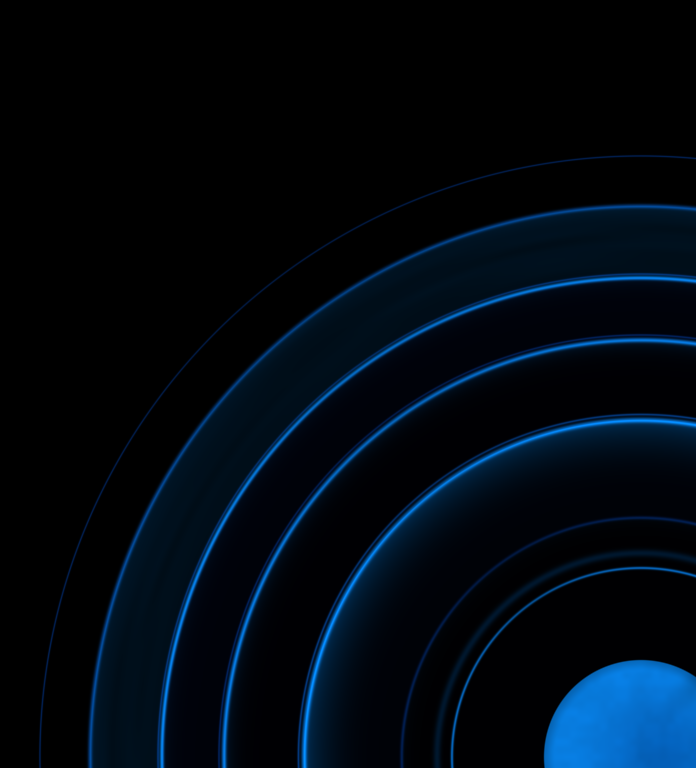
Reproduce this background procedurally as a Shadertoy shader.

```glsl
// Geometry, in units of the canvas height
const vec2  CENTER      = vec2(0.8346, 0.0143);
const float DISC_RADIUS = 0.1263;
const float BAND_OUTER  = 0.7174;
const float BAND_MIDDLE = 0.6237;
const float BAND_INNER  = 0.5430;
const float WELL_OUTER  = 0.4388;
const float WELL_INNER  = 0.3112;
const float WELL_FADE   = 0.045;
const float GLOW_FADE   = 0.010;

// Colours
const vec3 DEEP_LINE   = vec3(0.010, 0.210, 0.560);
const vec3 BRIGHT_LINE = vec3(0.025, 0.460, 0.830);
const vec3 GLOW        = vec3(0.000, 0.200, 0.380);
const vec3 OUTER_BAND  = vec3(0.000, 0.058, 0.105);
const vec3 MIDDLE_BAND = vec3(0.000, 0.006, 0.036);
const vec3 INNER_BAND  = vec3(0.000, 0.000, 0.012);
const vec3 WELL_BASE   = vec3(0.000, 0.006, 0.028);
const vec3 WELL_GLOW   = vec3(0.000, 0.090, 0.150);
const vec3 DISC_LIGHT  = vec3(0.030, 0.490, 0.880);
const vec3 DISC_SHADE  = vec3(0.010, 0.340, 0.680);

// Each ring: radius, half width, brightness, inner glow
const int RING_COUNT = 10;
const vec4 RINGS[RING_COUNT] = vec4[RING_COUNT](
    vec4(0.7826, 0.0012, 0.55, 0.00),
    vec4(0.7174, 0.0028, 0.72, 0.20),
    vec4(0.6289, 0.0014, 0.60, 0.00),
    vec4(0.6237, 0.0026, 1.00, 0.25),
    vec4(0.5495, 0.0014, 0.55, 0.00),
    vec4(0.5430, 0.0030, 0.95, 0.45),
    vec4(0.4460, 0.0015, 0.70, 0.00),
    vec4(0.4388, 0.0034, 0.95, 0.50),
    vec4(0.3115, 0.0022, 0.48, 0.10),
    vec4(0.2461, 0.0018, 0.90, 0.00));
const float HAZE_RADIUS = 0.2656;
const float HAZE_WIDTH  = 0.0048;

float hash(vec2 p) {
    return fract(sin(dot(p, vec2(127.1, 311.7))) * 43758.5);
}

float noise(vec2 p) {
    vec2 cell = floor(p), f = fract(p);
    f = f * f * (3.0 - 2.0 * f);
    return mix(mix(hash(cell), hash(cell + vec2(1, 0)), f.x),
               mix(hash(cell + vec2(0, 1)), hash(cell + vec2(1, 1)), f.x), f.y);
}

// Antialiased coverage of the inside of a circle
float inside(float r, float radius, float pixel) {
    return smoothstep(pixel, -pixel, r - radius);
}

// Soft line that keeps its energy when thinner than a pixel
float line(float d, float width, float pixel) {
    float w = max(width, 0.7 * pixel);
    return width / w * exp(-d * d / (w * w));
}

vec3 bands(float r, float grain, float pixel) {
    vec3 color = vec3(0.0);
    vec3 outerBand = OUTER_BAND * (0.85 + 0.3 * grain);
    color = mix(color, outerBand, inside(r, BAND_OUTER, pixel));
    color = mix(color, MIDDLE_BAND, inside(r, BAND_MIDDLE, pixel));
    color = mix(color, INNER_BAND, inside(r, BAND_INNER, pixel));
    float depth = max(WELL_OUTER - r, 0.0) / WELL_FADE;
    vec3 well = WELL_BASE + WELL_GLOW * exp(-depth * depth);
    color = mix(color, well, inside(r, WELL_OUTER, pixel));
    return mix(color, vec3(0.0, 0.0, 0.006), inside(r, WELL_INNER, pixel));
}

vec3 rings(float r, float angle, float pixel) {
    // Light weakens along the upper left diagonal
    float diagonal = 1.0 - 0.22 * exp(-pow((angle - 2.2) / 0.45, 2.0));
    vec3 color = vec3(0.0);
    for (int i = 0; i < RING_COUNT; i++) {
        vec4 ring = RINGS[i];
        float d = r - ring.x;
        vec3 tint = mix(DEEP_LINE, BRIGHT_LINE, smoothstep(0.5, 1.0, ring.z));
        color += tint * ring.z * diagonal * line(d, ring.y, pixel);
        color += GLOW * ring.w * inside(r, ring.x, pixel) * exp(min(d, 0.0) / GLOW_FADE);
    }
    return color + GLOW * 0.45 * line(r - HAZE_RADIUS, HAZE_WIDTH, pixel);
}

vec3 disc(vec2 q) {
    vec2 s = q / DISC_RADIUS;
    float shade = smoothstep(1.1, 0.0, length(s - vec2(0.25, -0.05)));
    vec3 color = mix(DISC_LIGHT, DISC_SHADE, 0.75 * shade);
    // Faint diagonal streak and mottling
    float across = dot(s - vec2(0.35, 0.55), vec2(0.707, -0.707));
    float streak = exp(-across * across * 60.0) * smoothstep(0.1, 0.7, s.x);
    float mottle = noise(s * 5.0) * 0.6 + noise(s * 13.0) * 0.4;
    color *= (0.95 + 0.10 * mottle) * (1.0 - 0.16 * streak);
    return color * (1.0 - 0.18 * smoothstep(0.88, 1.0, length(s)));
}

void mainImage(out vec4 fragColor, in vec2 fragCoord) {
    float pixel = 1.0 / iResolution.y;
    vec2 q = fragCoord * pixel - CENTER;
    float r = length(q);
    float angle = atan(q.y, q.x);
    if (angle < -1.57) angle += 6.2832;

    // Fine grooves run along the rings
    float grain = noise(vec2(r * 90.0, angle * 4.0));
    vec3 color = bands(r, grain, pixel) + rings(r, angle, pixel);
    color = mix(color, disc(q), inside(r, DISC_RADIUS, pixel));
    fragColor = vec4(clamp(color, 0.0, 1.0), 1.0);
}
```
